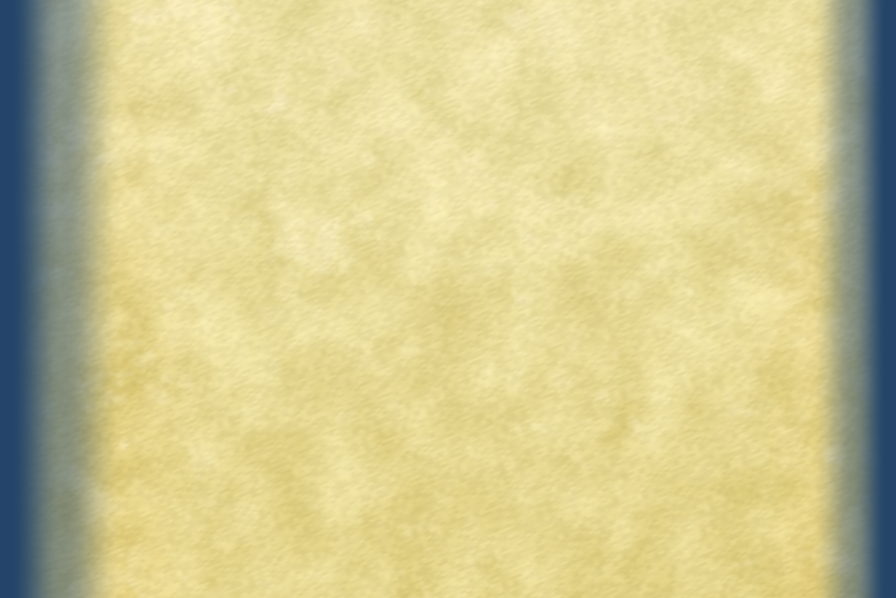
Give the GLSL for this background, as a WebGL 1 fragment shader.

```glsl
precision highp float;
// Mottled cream parchment fading into deep blue bands at both sides.
uniform vec2 u_resolution;

#define BLUE vec3(0.14, 0.27, 0.41)
#define CREAM_TOP vec3(0.925, 0.88, 0.645)
#define CREAM_LOW vec3(0.895, 0.84, 0.555)
#define WARM_EDGE vec3(0.88, 0.79, 0.46)
#define PALE_FLECK vec3(0.97, 0.93, 0.76)
#define MOTTLE_SCALE 15.0
#define MOTTLE_DEPTH 0.16
#define FLECK_SCALE 24.0
#define FLECK_DEPTH 0.5
#define GRAIN_DEPTH 0.055

float hash(vec2 p) {
  vec3 q = fract(vec3(p.xyx) * 0.1031);
  q += dot(q, q.yzx + 33.33);
  return fract((q.x + q.y) * q.z);
}

float noise(vec2 p) {
  vec2 cell = floor(p);
  vec2 f = fract(p);
  f = f * f * (3.0 - 2.0 * f);
  float low = mix(hash(cell), hash(cell + vec2(1.0, 0.0)), f.x);
  float high = mix(hash(cell + vec2(0.0, 1.0)), hash(cell + vec2(1.0)), f.x);
  return mix(low, high, f.y);
}

float fbm(vec2 p) {
  float sum = 0.0;
  float amplitude = 0.5;
  for (int i = 0; i < 5; i++) {
    sum += amplitude * noise(p);
    p = mat2(1.6, 1.2, -1.2, 1.6) * p + 17.3;
    amplitude *= 0.5;
  }
  return sum;
}

// Sheet opacity: a soft outer step, a translucent shelf, then the inner edge.
float sheetOpacity(float x) {
  float right = 1.0 - x;
  float leftSide = 0.5 * smoothstep(0.012, 0.07, x)
                 + 0.5 * smoothstep(0.07, 0.137, x);
  float rightSide = 0.5 * smoothstep(0.01, 0.05, right)
                  + 0.5 * smoothstep(0.045, 0.095, right);
  return leftSide * rightSide;
}

vec3 parchment(vec2 uv, vec2 p) {
  vec3 color = mix(CREAM_LOW, CREAM_TOP, smoothstep(0.0, 1.0, uv.y));

  // Warm rims along the inner edges, strongest near the bottom
  float rim = exp(-pow((uv.x - 0.13) / 0.07, 2.0))
            + exp(-pow((uv.x - 0.91) / 0.05, 2.0));
  color = mix(color, WARM_EDGE, rim * mix(0.6, 0.08, uv.y));

  // Cloudy mottling, bent by a slow warp
  vec2 warp = vec2(noise(p * 9.0), noise(p * 9.0 + 41.0)) * 0.06;
  float mottle = fbm((p + warp) * MOTTLE_SCALE + 5.0) - 0.485;
  color += mottle * MOTTLE_DEPTH * vec3(0.8, 0.9, 1.45);

  // Pale, fibrous flecks, more common toward the top
  float patches = smoothstep(0.4, 0.75, fbm(p * 7.0 + 63.0));
  float fiber = fbm((p - warp) * FLECK_SCALE + 29.0);
  float fleck = smoothstep(0.52, 0.78, fiber) * (0.4 + 0.6 * patches);
  color = mix(color, PALE_FLECK, fleck * FLECK_DEPTH * mix(0.7, 1.3, uv.y));

  // Fine slanted grain
  vec2 slant = vec2(p.x + 0.4 * p.y, p.y - 0.4 * p.x);
  float grain = noise(slant * vec2(95.0, 210.0)) - 0.5;
  return color + grain * GRAIN_DEPTH;
}

void main() {
  vec2 uv = gl_FragCoord.xy / u_resolution;
  vec2 p = gl_FragCoord.xy / u_resolution.y;
  vec3 color = mix(BLUE, parchment(uv, p), sheetOpacity(uv.x));
  gl_FragColor = vec4(clamp(color, 0.0, 1.0), 1.0);
}
```
